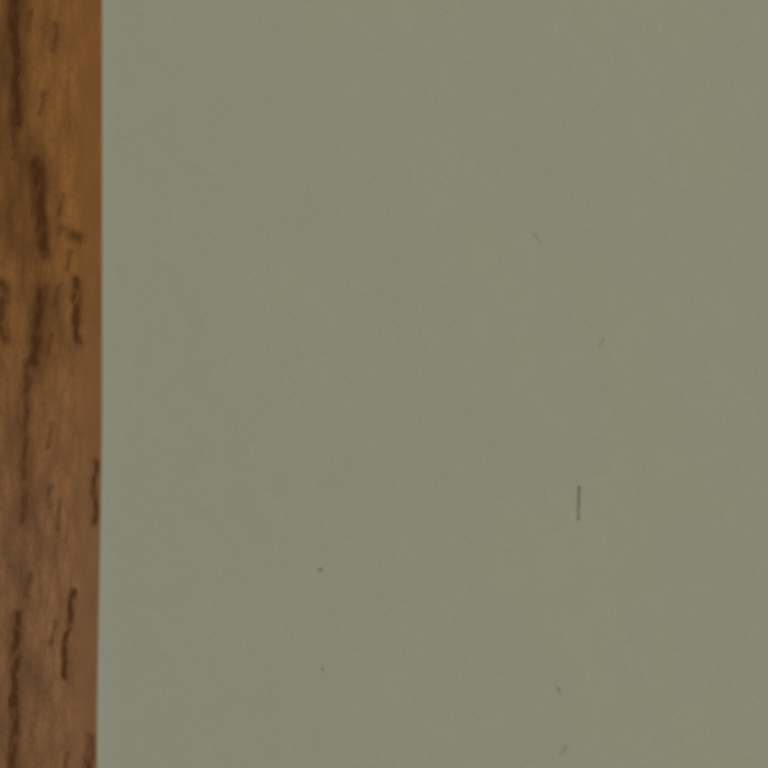
Write a WebGL 1 fragment shader that draws this texture.

```glsl
precision highp float;
// A plain grey-green painted panel beside a narrow upright strip of brown wood.
// Stretched cellular noise and layered sines make the grain and faint mottling;
// soft line segments, broken up by the noise, place dark pores and small scratches.

uniform vec2 u_resolution;

vec2 hash2(vec2 p) {
  vec3 q = fract(p.xyx * vec3(0.1031, 0.1030, 0.0973));
  q += dot(q, q.yzx + 33.33);
  return fract((q.xx + q.yz) * q.zy);
}

// Distance to the nearest jittered cell point
float cellular(vec2 p) {
  vec2 cell = floor(p);
  vec2 local = fract(p);
  float nearest = 4.0;
  for (int y = -1; y <= 1; y++) {
    for (int x = -1; x <= 1; x++) {
      vec2 offset = vec2(float(x), float(y));
      vec2 delta = offset + hash2(cell + offset + 40.0) - local;
      nearest = min(nearest, dot(delta, delta));
    }
  }
  return sqrt(nearest);
}

// Smooth wandering value, roughly -1 to 1
float waves(vec2 p) {
  float sum = 0.0;
  float gain = 0.5;
  for (int i = 0; i < 4; i++) {
    sum += gain * sin(p.x + 1.7 * sin(p.y + float(i))) * cos(p.y * 0.8 + 0.6 * p.x);
    p = mat2(1.5, 1.1, -1.1, 1.5) * p + 2.3;
    gain *= 0.55;
  }
  return sum;
}

// Soft stroke from a to b, 1 on its axis
float stroke(vec2 p, vec2 a, vec2 b, float width) {
  vec2 axis = b - a;
  float t = clamp(dot(p - a, axis) / dot(axis, axis), 0.0, 1.0);
  float d = length(p - a - axis * t) / width;
  return exp(-d * d);
}

float woodPores(vec2 p) {
  vec2 q = p;
  q.x += 0.005 * waves(p * vec2(45.0, 55.0));
  float broad = stroke(q, vec2(0.018, 1.00), vec2(0.024, 0.84), 0.008);
  broad += stroke(q, vec2(0.046, 0.79), vec2(0.058, 0.67), 0.009);
  broad += 0.7 * stroke(q, vec2(0.082, 0.70), vec2(0.104, 0.69), 0.008);
  broad += 0.9 * stroke(q, vec2(0.054, 0.62), vec2(0.046, 0.53), 0.009);
  broad += stroke(q, vec2(0.098, 0.635), vec2(0.103, 0.555), 0.006);
  broad += 0.8 * stroke(q, vec2(0.002, 0.63), vec2(0.004, 0.56), 0.008);
  float thin = stroke(q, vec2(0.024, 0.20), vec2(0.016, 0.00), 0.006);
  thin += stroke(q, vec2(0.094, 0.23), vec2(0.083, 0.12), 0.005);
  thin += 0.8 * stroke(q, vec2(0.124, 0.40), vec2(0.123, 0.32), 0.005);
  thin += 0.8 * stroke(q, vec2(0.118, 0.04), vec2(0.116, 0.00), 0.006);
  thin += 0.6 * stroke(q, vec2(0.036, 0.53), vec2(0.030, 0.32), 0.005);
  // Short scattered pores
  for (int i = 0; i < 16; i++) {
    vec2 seed = hash2(vec2(float(i) + 3.0, 17.0));
    vec2 base = vec2(0.09 * seed.x, (float(i) + seed.y) / 16.0);
    thin += 0.45 * stroke(q, base, base + vec2(0.003, 0.015 + 0.02 * seed.y), 0.004);
  }
  // Gaps keep the strokes ragged
  float gaps = smoothstep(1.0, 0.2, cellular(p * vec2(110.0, 60.0)));
  return min((broad + thin) * (0.45 + 0.7 * gaps), 1.0);
}

// Wide dim bands that surround the darkest pores
float woodShade(vec2 p) {
  float shade = stroke(p, vec2(0.012, 1.00), vec2(0.022, 0.70), 0.028);
  shade += 0.9 * stroke(p, vec2(0.045, 0.80), vec2(0.050, 0.53), 0.022);
  shade += 0.6 * stroke(p, vec2(0.035, 0.50), vec2(0.020, 0.00), 0.020);
  return min(shade, 1.0);
}

vec3 woodColor(vec2 p, float edge) {
  vec3 color = mix(vec3(0.435, 0.31, 0.205), vec3(0.44, 0.295, 0.155), smoothstep(0.2, 0.75, p.y));
  float rim = smoothstep(0.045, 0.015, edge - p.x);
  float bend = 0.006 * waves(p * vec2(20.0, 18.0));
  float grain = cellular(vec2((p.x + bend) * 65.0, p.y * 18.0)) - 0.5;
  float fine = cellular(p * vec2(170.0, 110.0)) - 0.5;
  float calm = 1.0 - 0.7 * rim;
  color *= 1.0 - (0.20 * grain + 0.08 * waves(p * vec2(60.0, 16.0))) * calm;
  color *= 1.0 - 0.09 * fine * calm;
  color *= 1.0 - 0.17 * woodShade(p);
  return mix(color, vec3(0.22, 0.13, 0.065), 0.70 * woodPores(p));
}

float panelMarks(vec2 p) {
  float marks = 0.75 * stroke(p, vec2(0.754, 0.365), vec2(0.753, 0.325), 0.0027);
  marks += 0.2 * stroke(p, vec2(0.708, 0.366), vec2(0.711, 0.354), 0.002);
  marks += 0.5 * stroke(p, vec2(0.416, 0.258), vec2(0.418, 0.258), 0.003);
  marks += 0.35 * stroke(p, vec2(0.419, 0.129), vec2(0.420, 0.128), 0.0025);
  marks += 0.3 * stroke(p, vec2(0.695, 0.696), vec2(0.702, 0.686), 0.0025);
  marks += 0.25 * stroke(p, vec2(0.785, 0.558), vec2(0.780, 0.550), 0.0025);
  marks += 0.35 * stroke(p, vec2(0.726, 0.105), vec2(0.729, 0.098), 0.0025);
  marks += 0.35 * stroke(p, vec2(0.737, 0.029), vec2(0.731, 0.018), 0.003);
  return marks * (1.25 - 0.8 * cellular(p * vec2(120.0, 90.0)));
}

vec3 panelColor(vec2 p, float edge) {
  vec3 color = mix(vec3(0.520, 0.523, 0.450), vec3(0.532, 0.528, 0.448), smoothstep(0.1, 0.8, p.x + 0.2 * p.y));
  color += 0.004 * waves(p * 9.0) * vec3(1.0, 0.6, -0.5);
  color += 0.009 * (0.5 - cellular(p * vec2(150.0, 110.0)));
  color += 0.004 * waves(p * vec2(60.0, 40.0));
  // Sparse pale specks
  color += 0.022 * smoothstep(0.09, 0.02, cellular(p * 55.0 + 7.0));
  color += vec3(0.006, 0.009, 0.009) * exp(-(p.x - edge) / 0.012);
  return color - vec3(0.15, 0.14, 0.12) * panelMarks(p);
}

void main() {
  vec2 p = gl_FragCoord.xy / u_resolution;
  float edge = 0.126 + 0.0065 * smoothstep(0.0, 0.5, p.y);
  float blur = max(0.0042, 0.8 / u_resolution.x);
  float side = smoothstep(edge - blur, edge + blur, p.x);
  vec3 color = mix(woodColor(p, edge), panelColor(max(p, vec2(edge, 0.0)), edge), side);
  gl_FragColor = vec4(color, 1.0);
}
```
